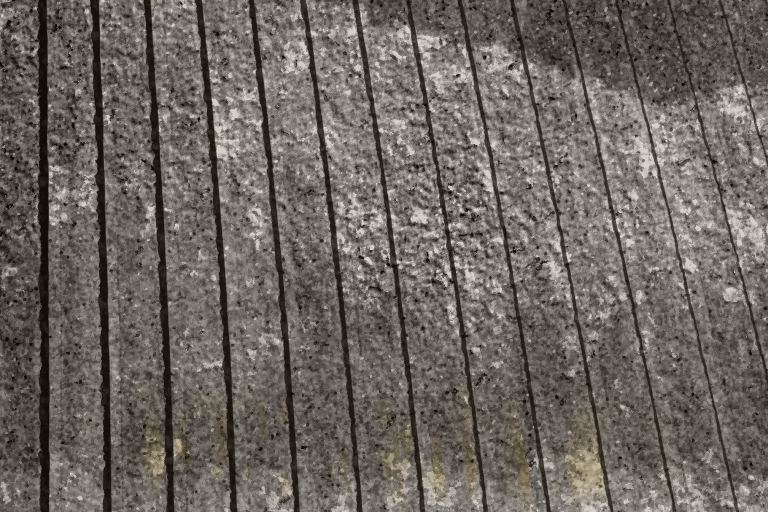
Give the GLSL for this texture, as a WebGL 2 fragment shader.

```glsl
#version 300 es
precision highp float;
// Weathered board-marked concrete: fourteen dark grooves fan out towards the
// bottom and thin out to the right. Cellular noise, layered in octaves, gives
// the stains, pale flaking, pits and grit; height and board number place them.
uniform vec2 u_resolution;
out vec4 fragColor;

vec3 hash(vec2 p) {
  vec3 q = fract(p.xyx * vec3(.1031, .1030, .0973));
  q += dot(q, q.yxz + 33.33);
  return fract((q.xxy + q.yzz) * q.zyx);
}

// x: distance to nearest seed, y: random value of that seed, z: smooth blend
vec3 cells(vec2 p) {
  vec2 base = floor(p);
  vec3 nearest = vec3(9., 0., 0.);
  float sum = 0., weights = 0.;
  for (int j = -1; j <= 1; j++)
    for (int i = -1; i <= 1; i++) {
      vec2 cell = base + vec2(i, j);
      vec3 h = hash(cell + 71.);
      float d = length(cell + h.xy - p);
      float w = exp(-5. * d * d);
      sum += w * h.z;
      weights += w;
      if (d < nearest.x) nearest.xy = vec2(d, h.z);
    }
  return vec3(nearest.xy, sum / weights);
}

// Octaves of the smooth blend, centred on zero
float stain(vec2 p) {
  float sum = 0., amp = .55;
  for (int i = 0; i < 4; i++) {
    sum += amp * (cells(p).z - .5);
    p = mat2(1.6, 1.2, -1.2, 1.6) * p + 17.3;
    amp *= .55;
  }
  return sum;
}

// Sparse holes; share is the fraction of cells that carry one
float pits(vec2 p, float share, float radius) {
  vec3 c = cells(p);
  return smoothstep(1. - share, 1.02 - share, c.y) * (1. - smoothstep(radius * .4, radius, c.x));
}

void main() {
  vec2 p = gl_FragCoord.xy / u_resolution.y;
  float pixel = 1. / u_resolution.y;

  // Fan of boards: spacing narrows with height, lines bow slightly
  float spacing = mix(.123, .1018, p.y);
  float bow = .035 * p.y * (1. - p.y) * smoothstep(0., .5, p.x) * (1. - .6 * smoothstep(.8, 1.5, p.x));
  float k = (p.x - bow - mix(.088, .083, p.y)) / spacing;
  vec3 boardRnd = hash(vec2(floor(k) + 40., 7.));
  float across = fract(k) * spacing;

  // Shared noise fields
  float broad = stain(p * 4.5);
  float patchy = stain(p * vec2(17., 13.) + 5.);
  float rough = stain(p * 62. + 31.);
  float relief = rough - stain(p * 62. + 31. + vec2(.25, .35));
  float streak = stain(vec2(k * 5., p.y * 2.2) + 60.);

  // Height zones, shifted a little from board to board
  float y = p.y + (boardRnd.x - .5) * .03;
  float lit = smoothstep(.3, .8, p.x);
  float paleEdge = .6 - .12 * p.x + .25 * broad;
  float pale = smoothstep(paleEdge - .12, paleEdge + .08, y);
  float footEdge = .09 + .2 * patchy;
  float foot = 1. - smoothstep(footEdge - .012, footEdge + .012, y);
  float bandEdge = 1.03 - .225 * smoothstep(.35, 1.45, p.x) + .07 * patchy;
  float band = smoothstep(bandEdge - .006, bandEdge + .01, y);

  // Base tone
  float tone = .405 + pale * mix(.045, .135, lit) + foot * .09;
  tone -= .05 * smoothstep(1.1, 1.5, p.x) + .04 * (1. - smoothstep(0., .25, p.x));
  tone += .16 * broad + .13 * patchy + .16 * streak + .04 * (boardRnd.y - .5);

  // Pale flakes: along the zone border, in the lit field and at the foot
  float border = exp(-pow((y - paleEdge) / .1, 2.));
  float flakeZone = .07 * border + .05 * pale * lit + .1 * foot * smoothstep(.1, .8, p.x);
  float flake = smoothstep(.21, .26, patchy * .75 + rough * .6 + flakeZone);
  tone += flake * (.13 + .2 * rough);

  // Damp band at the top right
  tone = mix(tone, .325 + .15 * patchy + .1 * broad, band * .9);

  // Surface: relief, grit and pits
  vec2 fromWorn = (p - vec2(.86, .53)) * vec2(7., 5.);
  float worn = exp(-dot(fromWorn, fromWorn));
  tone += relief * (.24 + .26 * pale * (1. - band) + .5 * worn);
  tone += .16 * (cells(p * 190.).y - .5) + .14 * (cells(p * 120. + 9.).z - .5);
  tone -= .2 * pits(p * 105. + rough, .07 + .04 * pale, .5);
  tone -= .26 * pits(p * 46. + 3. + 2. * rough, .02 + .14 * worn + .03 * pale, .34);
  tone += .22 * pits(p * 110. + 50. + rough, .03 + .05 * pale, .45);

  // Shallow step beside each groove, with a brighter strip
  float stepX = .027 + .006 * boardRnd.z + .004 * rough;
  tone += .035 * (1. - smoothstep(stepX - .003, stepX, across));
  tone -= .06 * exp(-pow((across - stepX) / .002, 2.)) * clamp(.6 + 3. * streak, 0., 1.);

  // Grooves: ragged shadow, wide at the left and faint at the right
  float order = pow(clamp(floor(k + .5) / 13., 0., 1.), .7);
  float offset = (fract(k + .5) - .5) * spacing + .005 * rough;
  float halfWidth = mix(.0085, .0021, order) * (1. + .45 * patchy + .9 * rough);
  float soft = max(pixel * .8, .0016);
  float groove = 1. - smoothstep(halfWidth - soft, halfWidth + soft, abs(offset));
  tone += .05 * exp(-pow((offset + halfWidth + .004) / .003, 2.));
  tone = mix(tone, .07 + .25 * max(rough, 0.), groove * mix(1., .68, order));

  // Warm grey, with olive moss low on the middle boards
  tone = clamp(tone, .06, .84);
  vec3 color = vec3(tone, tone - .024, tone - .054 + .02 * tone);
  float moss = smoothstep(.0, .08, y) * (1. - smoothstep(.1, .28, y))
    * smoothstep(.1, .4, p.x) * (1. - smoothstep(1., 1.45, p.x));
  moss *= smoothstep(-.1, .25, streak + patchy);
  color = mix(color, color * vec3(.82, .76, .5), moss * .7);
  fragColor = vec4(max(color, 0.), 1.);
}
```
